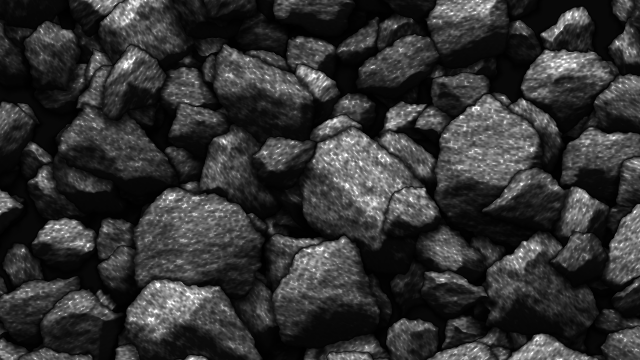
This texture is drawn by a WebGL 2 fragment shader. Its source:

```glsl
#version 300 es
precision highp float;

uniform vec2 u_resolution;
out vec4 fragColor;

float hash(vec2 p) {
    return fract(sin(dot(p, vec2(127.1, 311.7))) * 43758.5453);
}

float noise(vec2 p) {
    vec2 i = floor(p), f = fract(p);
    f = f * f * (3.0 - 2.0 * f);
    return mix(mix(hash(i), hash(i + vec2(1, 0)), f.x),
               mix(hash(i + vec2(0, 1)), hash(i + vec2(1, 1)), f.x), f.y);
}

float fbm(vec2 p) {
    float sum = 0.0, amp = 0.5;
    for (int i = 0; i < 4; i++) {
        sum += amp * noise(p);
        p = mat2(0.8, 0.6, -0.6, 0.8) * p * 2.1 + 17.3;
        amp *= 0.6;
    }
    return sum;
}

mat2 rotation(float angle) {
    return mat2(cos(angle), -sin(angle), sin(angle), cos(angle));
}

// Grey value of a rough stone surface with the given slope
float shadeRock(vec2 p, vec2 slope, mat2 turn, vec2 seed) {
    vec3 light = normalize(vec3(-0.2, 0.85, 0.55));
    vec3 normal = normalize(vec3(-slope, 1.0));

    // Layered grain, lit by its rise towards the light
    vec2 grain = turn * p * vec2(13.0, 27.0) + seed * 7.0;
    vec2 towardLight = turn * vec2(-0.05, 0.22);
    float bump = fbm(grain) - fbm(grain + towardLight);
    float fine = noise(turn * p * vec2(130.0, 190.0) + seed);

    float diffuse = clamp(0.12 + 0.8 * dot(normal, light) + 0.95 * bump, 0.08, 1.1);
    float albedo = mix(0.55, 1.0, hash(seed + 3.7));
    float patches = 0.7 + 0.6 * fbm(grain * 0.35 + 40.0);
    float grey = 0.03 + 0.74 * albedo * patches * pow(diffuse, 1.5) * (0.65 + 0.7 * fine);

    // Small glints on faces that catch the light
    return grey + 0.3 * diffuse * diffuse * smoothstep(0.75, 0.95, fine);
}

// Paints one layer of stones on a tilted grid, upper rows first
float paintLayer(float grey, vec2 p, vec2 warp, float cell, float share, float layer) {
    float pixel = 1.0 / u_resolution.y;
    mat2 tiltGrid = rotation(0.45 * sin(layer * 2.3));
    vec2 home = floor(tiltGrid * p / cell);
    for (int k = 0; k < 9; k++) {
        vec2 id = home + vec2(k % 3 - 1, 1 - k / 3);
        vec2 seed = id + layer * 31.7;
        if (hash(seed + 0.3) > share) continue;

        // Place, size and turn of the stone
        vec2 jitter = vec2(hash(seed + 1.1), hash(seed + 2.2)) - 0.5;
        vec2 rel = p - transpose(tiltGrid) * ((id + 0.5 + 0.55 * jitter) * cell);
        float size = cell * mix(0.52, 0.8, hash(seed + 4.4));
        float aspect = mix(0.6, 0.95, hash(seed + 5.5));
        mat2 turn = rotation(2.4 * (hash(seed + 6.6) - 0.5));
        vec2 q = turn * (rel + warp) / (size * vec2(1.0, aspect));
        if (dot(q, q) > 3.0) continue;

        // Top plane and slanted sides, joined by a smooth minimum
        vec2 tilt = 1.1 * (vec2(hash(seed + 7.7), hash(seed + 8.8)) - 0.5);
        float weight = exp(-24.0 * (0.46 + dot(q, tilt)));
        float total = weight, rim = 0.0;
        vec2 slope = tilt * weight;
        for (int i = 0; i < 7; i++) {
            vec2 side = seed + float(i) * 9.13;
            float a = (float(i) + 0.75 * hash(side)) * 0.8976;
            vec2 dir = vec2(cos(a), sin(a));
            float inside = mix(0.66, 0.98, hash(side + 0.7)) - dot(q, dir);
            float steep = mix(0.5, 2.4, hash(side + 1.9));
            weight = exp(-24.0 * steep * inside);
            total += weight;
            slope -= steep * dir * weight;
            rim += exp(-24.0 * inside);
        }
        slope = transpose(turn) * (slope / total / vec2(1.0, aspect));
        float dist = -log(rim) / 24.0 * size * aspect;

        // Contact shadow, deeper below the stone
        float reach = size * (0.14 + 0.14 * clamp(-rel.y / size, -0.6, 1.0));
        grey *= mix(0.22, 1.0, smoothstep(0.0, reach, -dist));

        float cover = smoothstep(-0.7 * pixel, 0.7 * pixel, dist);
        if (cover > 0.0) {
            float stone = shadeRock(p, slope, turn, seed);
            stone *= mix(0.5, 1.0, smoothstep(0.0, 0.01, dist));
            stone *= mix(0.5, 1.0, smoothstep(-0.75, 0.0, rel.y / size));
            grey = mix(grey, stone, cover);
        }
    }
    return grey;
}

void main() {
    vec2 p = gl_FragCoord.xy / u_resolution.y;
    vec2 warp = 0.04 * (vec2(fbm(p * 13.0), fbm(p * 13.0 + 53.0)) - 0.5);

    // Small stones at the back, boulders and a few loose stones in front
    float grey = 0.03;
    grey = paintLayer(grey, p + 5.0, warp, 0.14, 1.0, 1.0);
    grey = paintLayer(grey, p + 8.3, warp, 0.21, 0.72, 2.0);
    grey = paintLayer(grey, p + 3.1, warp, 0.32, 0.42, 3.0);
    grey = paintLayer(grey, p + 4.4, warp, 0.5, 0.26, 4.0);
    grey = paintLayer(grey, p + 6.7, warp, 0.17, 0.16, 5.0);

    fragColor = vec4(vec3(clamp(grey, 0.0, 1.0)), 1.0);
}
```
